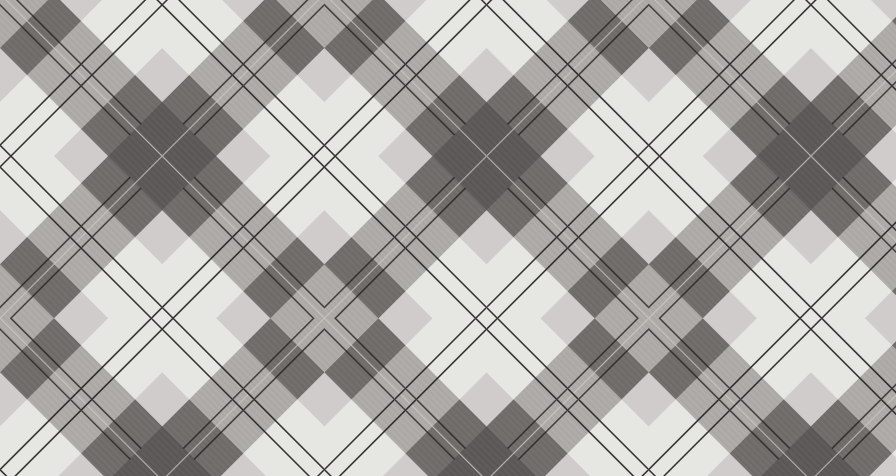
Give the GLSL for this pattern, as a Shadertoy shader.

```glsl
// Diagonal grey plaid with alternating crossings and thin dark and pale pinstripes

const float PERIOD = 0.362;                 // repeat, in canvas widths
const vec2 DARK_CENTER = vec2(0.181, 0.357);
const float BAND = 1.0 / 6.0;               // half width of the main band
const float BORDER = 1.0 / 3.0;             // outer edge of its border
const float PAIR_OFFSET = 0.0335;           // spacing of paired pinstripes
const float DARK_LINE = 0.0034;
const float PALE_LINE = 0.0026;

const vec3 WHITE = vec3(0.90, 0.90, 0.89);
const vec3 PEARL = vec3(0.82, 0.80, 0.80);
const vec3 SILVER = vec3(0.68, 0.67, 0.66);
const vec3 SLATE = vec3(0.44, 0.43, 0.42);
const vec3 CHARCOAL = vec3(0.37, 0.35, 0.35);
const vec3 INK = vec3(0.13, 0.12, 0.12);
const vec3 PALE = vec3(0.80, 0.79, 0.78);

// Antialiased coverage of a signed inside distance
float cover(float inside, float pixel) {
    return clamp(inside / pixel + 0.5, 0.0, 1.0);
}

float stroke(float dist, float halfWidth, float pixel) {
    return cover(halfWidth - abs(dist), pixel);
}

// Weights of band, border and ground at distance d from a band axis
vec3 threadWeights(float d, float pixel) {
    float band = cover(BAND - d, pixel);
    float outer = cover(BORDER - d, pixel);
    return vec3(band, outer - band, 1.0 - outer);
}

// Blend of the colours made by two crossing thread directions
vec3 clothColor(vec3 a, vec3 b, vec3 crossing) {
    vec3 color = a.x * b.x * crossing;
    color += (a.x * b.y + a.y * b.x) * SLATE;
    color += (a.x * b.z + a.z * b.x) * SILVER;
    color += a.y * b.y * PEARL;
    color += (a.y * b.z + a.z * b.y + a.z * b.z) * WHITE;
    return color;
}

// Dark pairs: one on the ground, one along the band trimmed at crossings
float darkPair(float d, float along, float trim, float pixel) {
    float ground = stroke(d - 0.5 + PAIR_OFFSET, DARK_LINE, pixel);
    float band = stroke(d - PAIR_OFFSET, DARK_LINE, pixel);
    return max(ground, 0.85 * band * cover(along - trim + DARK_LINE, pixel));
}

// Fine diagonal weave, fading out when too small to resolve
float weave(float coord, float frequency, float pixel) {
    float visible = 1.0 - smoothstep(0.25, 0.6, frequency * pixel);
    return visible * sin(6.28318 * frequency * coord);
}

void mainImage(out vec4 fragColor, in vec2 fragCoord) {
    vec2 p = (fragCoord / iResolution.x - DARK_CENTER) / PERIOD;
    float pixel = sqrt(2.0) / (iResolution.x * PERIOD);

    // Diagonal thread axes
    vec2 uv = vec2(p.x + p.y, p.x - p.y);
    vec2 cell = floor(uv + 0.5);
    vec2 d = abs(uv - cell);
    float isLight = mod(cell.x + cell.y, 2.0);

    // Flat plaid colours
    vec3 a = threadWeights(d.x, pixel);
    vec3 b = threadWeights(d.y, pixel);
    vec3 color = clothColor(a, b, mix(CHARCOAL, SILVER, isLight));
    float bandArea = max(a.x, b.x);
    color += 0.012 * bandArea * weave(uv.x, 48.0, pixel);

    // Pinstripes
    float trim = mix(BAND, PAIR_OFFSET, isLight);
    float dark = max(darkPair(d.x, d.y, trim, pixel),
                     darkPair(d.y, d.x, trim, pixel));
    float pale = max(stroke(d.x, PALE_LINE, pixel),
                     stroke(d.y, PALE_LINE, pixel));
    color = mix(color, PALE, 0.75 * pale);
    color = mix(color, INK, 0.9 * dark);

    fragColor = vec4(color, 1.0);
}
```
